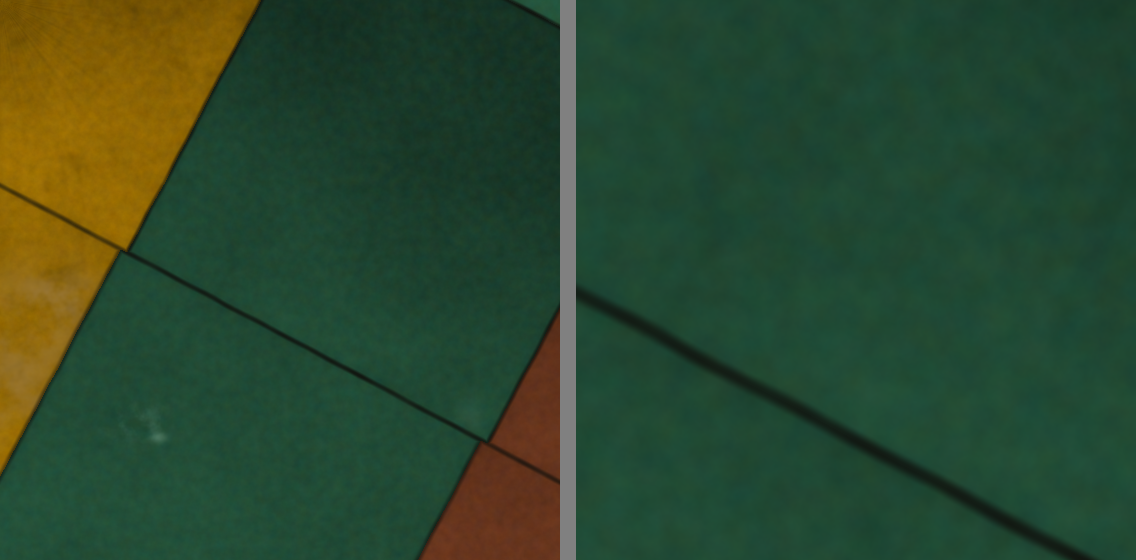
Left: the whole. Right: its middle third, enlarged.
Give the GLSL for this texture, as a WebGL 2 fragment shader.

```glsl
#version 300 es
precision highp float;
// Worn, tilted square floor tiles in columns of yellow, green and rust with thin dark joints.

#define TILE vec2(0.728, 0.717)     // tile size along and across the rows
#define CORNER vec2(0.2275, 0.549)  // a corner shared by four tiles
#define TILT -0.488                 // row angle in radians
#define ROW_SLIP 0.013              // sideways slip of every second row
#define JOINT_HALF 0.0016           // half width of the dark joint core
#define JOINT_SOFT 0.0056           // blur of the joint edges
#define BLOTCH 0.11                 // strength of broad stains
#define GRAIN 0.075                 // strength of fine mottling
#define TINT 0.022                  // strength of the colour mottling

uniform vec2 u_resolution;
out vec4 fragColor;

const vec3 YELLOW = vec3(0.555, 0.395, 0.012);
const vec3 GREEN = vec3(0.112, 0.256, 0.182);
const vec3 RUST = vec3(0.350, 0.180, 0.100);
const vec3 DUST = vec3(0.60, 0.47, 0.23);
const vec3 GROUT = vec3(0.085, 0.085, 0.065);

float hash(vec2 p) {
    vec3 h = fract(vec3(p.xyx) * 0.1031);
    h += dot(h, h.yzx + 33.33);
    return fract((h.x + h.y) * h.z);
}

float cornerSlope(vec2 cell, vec2 offset) {
    float angle = 6.2832 * hash(cell);
    return dot(vec2(cos(angle), sin(angle)), offset);
}

// Gradient noise, roughly -0.7 to 0.7
float noise(vec2 p) {
    vec2 i = floor(p), f = fract(p);
    vec2 w = f * f * f * (f * (f * 6.0 - 15.0) + 10.0);
    vec2 e = vec2(1.0, 0.0);
    return mix(mix(cornerSlope(i, f), cornerSlope(i + e, f - e), w.x),
               mix(cornerSlope(i + e.yx, f - e.yx), cornerSlope(i + 1.0, f - 1.0), w.x), w.y);
}

float fbm(vec2 p) {
    float sum = 0.0, amp = 1.0;
    for (int k = 0; k < 4; k++) {
        sum += amp * noise(p);
        p = mat2(1.6, 1.2, -1.2, 1.6) * p + 17.3;
        amp *= 0.55;
    }
    return sum;
}

// Soft round spot of wear
float spot(vec2 p, vec2 centre, vec2 size) {
    vec2 d = (p - centre) / size;
    return exp(-dot(d, d));
}

// Coverage of a joint at the given distance from its centre line
float joint(float dist, float soft) {
    return 1.0 - smoothstep(JOINT_HALF - 0.2 * soft, JOINT_HALF + soft, dist);
}

void main() {
    vec2 p = gl_FragCoord.xy / u_resolution;
    float pixel = 1.0 / min(u_resolution.x, u_resolution.y);

    // Tile grid in tilted space, columns slipping between rows
    float c = cos(TILT), s = sin(TILT);
    vec2 grid = mat2(c, -s, s, c) * (p - CORNER);
    grid += 0.002 * vec2(noise(p * 14.0), noise(p * 14.0 + 40.0));
    float row = floor(grid.y / TILE.y);
    float lightRow = mod(row, 2.0);
    grid.x += ROW_SLIP * lightRow;
    vec2 cell = vec2(floor(grid.x / TILE.x), row);
    vec2 f = fract(grid / TILE);
    vec2 edge = min(f, 1.0 - f) * TILE;

    // Column colour: green, rust, yellow in turn
    float kind = mod(cell.x, 3.0);
    float isYellow = step(1.5, kind);
    float isGreen = 1.0 - step(0.5, kind);
    vec3 colour = isYellow > 0.5 ? YELLOW : isGreen > 0.5 ? GREEN : RUST;

    // Brightness by row and height in the tile, darker to the upper left of yellow
    float fade = mix(1.16, 0.82, smoothstep(0.0, 0.75, f.y));
    float paleFade = mix(1.26, 1.10, f.y);
    float shade = mix(fade, paleFade, lightRow);
    shade = mix(shade, mix(1.08, 0.94, f.y) + 0.06 * lightRow, isYellow);
    shade += 0.03 * (hash(cell + 9.0) - 0.5);
    shade -= 0.17 * isYellow * smoothstep(0.72, 1.0, p.y - 0.35 * p.x);

    // Broad stains, fine mottling and faint streaks fanning from the upper left
    float fine = fbm(p * 52.0);
    shade += BLOTCH * fbm(p * 4.5 + cell * 3.7) + GRAIN * fine;
    vec2 fan = p - vec2(0.0, 1.0);
    float streak = noise(vec2(atan(fan.y, fan.x + 0.001) * 22.0, 3.0));
    shade += 0.10 * isYellow * streak * exp(-5.0 * length(fan));
    colour *= shade;
    float warm = fbm(p * 42.0 + 7.0);
    colour += TINT * vec3(warm, 0.25 * fine, noise(p * 60.0 + 70.0) - 0.5 * warm);

    // Dusty patches on the lighter yellow tiles
    float patches = spot(p, vec2(0.11, 0.46), vec2(0.09, 0.06))
                  + 0.8 * spot(p, vec2(0.03, 0.32), vec2(0.11, 0.15));
    patches *= smoothstep(-0.55, 0.6, fbm(p * 13.0 + 5.0));
    colour = mix(colour, DUST, 0.9 * clamp(patches, 0.0, 1.0) * isYellow * lightRow);
    float grime = smoothstep(0.05, 0.9, fbm(p * 11.0 + 21.0));
    colour *= 1.0 - 0.14 * grime * isYellow;

    // Pale scuffs on green
    float scuff = spot(p, vec2(0.285, 0.218), vec2(0.014, 0.009))
                + 0.6 * spot(p, vec2(0.25, 0.245), vec2(0.06, 0.035)) * smoothstep(-0.2, 0.7, fbm(p * 24.0))
                + 0.3 * spot(p, vec2(0.84, 0.26), vec2(0.022, 0.028));
    colour += 0.13 * scuff * isGreen;

    // Soft joints with a grimy border, fainter off green and on light columns
    float soft = max(JOINT_SOFT, pixel);
    float worn = 0.90 + 0.35 * noise(p * 26.0);
    float across = joint(edge.y, soft) * mix(0.72, 0.95, isGreen);
    float along = joint(edge.x, soft * (1.0 + 0.3 * lightRow)) * mix(0.85, 0.66, lightRow);
    colour *= 1.0 - 0.14 * exp(-min(edge.x, edge.y) / 0.007);
    vec3 jointColour = mix(GROUT, colour * 0.4, 0.4);
    colour = mix(colour, jointColour, clamp(max(across, along) * worn, 0.0, 1.0));

    fragColor = vec4(clamp(colour, 0.0, 1.0), 1.0);
}
```
